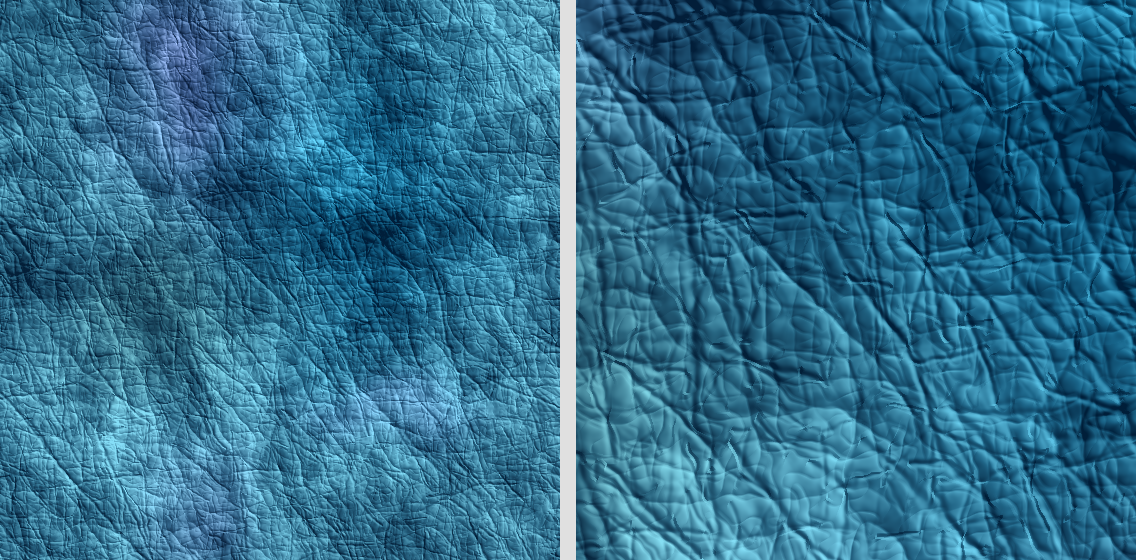
Left: the whole. Right: its middle third, enlarged.
This texture is drawn by a three.js fragment shader. Its source:

```glsl
varying vec2 vUv;

const vec3 SHADOW = vec3(0.01, 0.12, 0.22);
const vec3 TEAL = vec3(0.16, 0.40, 0.52);
const vec3 GLINT = vec3(0.52, 0.87, 0.97);
const vec3 VIOLET_SHIFT = vec3(0.14, -0.07, 0.06);
const vec3 DEEP_SHIFT = vec3(-0.15, -0.01, 0.05);
const vec3 MOSS_SHIFT = vec3(0.03, 0.0, -0.06);
const vec2 LIGHT = vec2(0.68, 0.73);

vec2 hash2(vec2 p) {
  vec3 q = fract(vec3(p.xyx) * vec3(0.1031, 0.1030, 0.0973));
  q += dot(q, q.yzx + 33.33);
  return fract((q.xx + q.yz) * q.zy);
}

float corner(vec2 cell, vec2 f, vec2 offset) {
  return dot(hash2(cell + offset) * 2.0 - 1.0, f - offset);
}

// Gradient noise, roughly -0.7 to 0.7
float noise(vec2 p) {
  vec2 cell = floor(p), f = p - cell;
  vec2 u = f * f * f * (f * (f * 6.0 - 15.0) + 10.0);
  float low = mix(corner(cell, f, vec2(0, 0)), corner(cell, f, vec2(1, 0)), u.x);
  float high = mix(corner(cell, f, vec2(0, 1)), corner(cell, f, vec2(1, 1)), u.x);
  return mix(low, high, u.y);
}

vec2 noise2(vec2 p) {
  return vec2(noise(p), noise(p.yx + 41.7));
}

// Soft elliptical patch
float patchAt(vec2 p, vec2 centre, vec2 radius) {
  vec2 q = (p - centre) / radius;
  return exp(-dot(q, q));
}

// Narrow crease between flat plateaus
float fold(vec2 p, vec2 scale) {
  float n = abs(noise(p * scale));
  return 0.32 * n / ((n + 0.15) * length(scale));
}

// Cellular foil facets: x is groove height, y is facet tone
vec2 facets(vec2 p, vec2 scale, float width, float seed) {
  vec2 g = p * scale + seed, cell = floor(g);
  vec2 near = vec2(0.0), next = vec2(1.0), nearId = cell, nextId = cell;
  float d1 = 9.0, d2 = 9.0;
  for (int j = -1; j <= 1; j++) {
    for (int i = -1; i <= 1; i++) {
      vec2 id = cell + vec2(float(i), float(j));
      vec2 r = id + hash2(id) - g;
      float d = dot(r, r);
      if (d < d1) {
        d2 = d1; next = near; nextId = nearId;
        d1 = d; near = r; nearId = id;
      } else if (d < d2) {
        d2 = d; next = r; nextId = id;
      }
    }
  }
  vec2 normal = normalize(next - near);
  float edge = dot(0.5 * (near + next), normal) / length(normal * scale);
  float strength = hash2(nearId + nextId).x;
  float groove = strength * strength * exp(-edge * edge / (width * width));
  float own = hash2(nearId + 7.0).y, other = hash2(nextId + 7.0).y;
  float tone = mix(0.5 * (own + other), own, smoothstep(0.0, 2.0 * width, edge)) - 0.5;
  return vec2(-2.6 * width * groove, tone - 0.6 * groove);
}

// Crumpled sheet: x is height, y is tone
vec2 foil(vec2 p) {
  p += 0.012 * noise2(p * 9.0) + 0.005 * noise2(p * 38.0) + 0.002 * noise2(p * 110.0);
  vec2 slant = vec2(dot(p, vec2(0.86, 0.5)), dot(p, vec2(0.5, -0.86)));
  vec2 sheet = facets(slant, vec2(11.0, 4.0), 0.0028, 3.3) * vec2(1.1, 0.20);
  sheet += facets(slant, vec2(30.0, 11.0), 0.0022, 23.6) * vec2(1.0, 0.13);
  sheet += facets(p, vec2(5.0, 15.0), 0.0024, 17.1) * vec2(1.0, 0.12);
  sheet += facets(p, vec2(28.0, 9.0), 0.0019, 31.7) * vec2(1.1, 0.13);
  sheet += facets(p, vec2(17.0, 40.0), 0.0017, 53.9) * vec2(1.0, 0.12);
  sheet += facets(p, vec2(56.0, 34.0), 0.0015, 71.3) * vec2(0.9, 0.13);
  sheet.x += fold(slant, vec2(24.0, 8.0)) + fold(p + 2.7, vec2(14.0, 42.0));
  sheet.x += fold(p + 5.1, vec2(64.0, 18.0)) + fold(p + 8.3, vec2(60.0, 85.0));
  return sheet;
}

// Woven horizontal ribs, fading in and out
float ribs(vec2 p) {
  float row = sin(6.2832 * (p.y * 70.0 + 0.5 * noise(p * 7.0)));
  float thread = 0.75 + 0.25 * sin(6.2832 * p.x * 110.0);
  return row * thread * smoothstep(-0.3, 0.25, noise(p * 4.0 + 9.0));
}

// Broad light and dark areas
float broadTone(vec2 p) {
  float tone = 0.18 * noise(p * 3.0 + 4.0) + 0.16 * noise(p * vec2(6.0, 9.0));
  tone += 0.18 * patchAt(p, vec2(0.12, 0.26), vec2(0.28, 0.08));
  tone += 0.10 * patchAt(p, vec2(0.85, 0.22), vec2(0.25, 0.14));
  tone += 0.08 * patchAt(p, vec2(0.30, 0.88), vec2(0.16, 0.18));
  tone += 0.12 * patchAt(p, vec2(0.56, 0.82), vec2(0.08, 0.14));
  tone += 0.10 * patchAt(p, vec2(0.93, 0.78), vec2(0.12, 0.20));
  tone -= 0.15 * patchAt(p, vec2(0.68, 0.54), vec2(0.20, 0.18));
  tone -= 0.14 * patchAt(p, vec2(0.08, 0.52), vec2(0.16, 0.10));
  return tone - 0.12 * patchAt(p, vec2(0.40, 0.64), vec2(0.12, 0.14));
}

void main() {
  // Relief lit from the upper right, with its extremes softened
  vec2 reach = LIGHT * 0.0009;
  vec2 ahead = foil(vUv + reach), behind = foil(vUv - reach);
  float relief = (behind.x - ahead.x) / 0.0018;
  relief /= 1.0 + 0.3 * abs(relief);
  vec2 p = vUv + 0.08 * noise2(vUv * 6.0);
  float tone = 0.50 + broadTone(p) + 0.5 * (ahead.y + behind.y);
  tone += 0.22 * relief + 0.055 * ribs(vUv);
  tone += 0.09 * noise(vUv * vec2(120.0, 22.0)) + 0.08 * noise(vUv * 180.0);
  tone = clamp(tone, 0.0, 1.0);

  // Teal ramp with drifting hue
  vec3 dim = mix(SHADOW, TEAL, tone / 0.45);
  vec3 bright = mix(TEAL, GLINT, (tone - 0.45) / 0.55);
  vec3 color = mix(dim, bright, step(0.45, tone));
  float violet = patchAt(p, vec2(0.34, 0.86), vec2(0.13, 0.20));
  violet += 0.4 * patchAt(p, vec2(0.68, 0.27), vec2(0.14, 0.05));
  violet += 0.5 * patchAt(p, vec2(0.36, 0.06), vec2(0.08, 0.12));
  vec3 shift = VIOLET_SHIFT * violet;
  shift += DEEP_SHIFT * patchAt(p, vec2(0.66, 0.64), vec2(0.22, 0.28));
  shift += MOSS_SHIFT * patchAt(p, vec2(0.28, 0.45), vec2(0.18, 0.12));
  gl_FragColor = vec4(clamp(color + shift * (tone + 0.15), 0.0, 1.0), 1.0);
}
```
